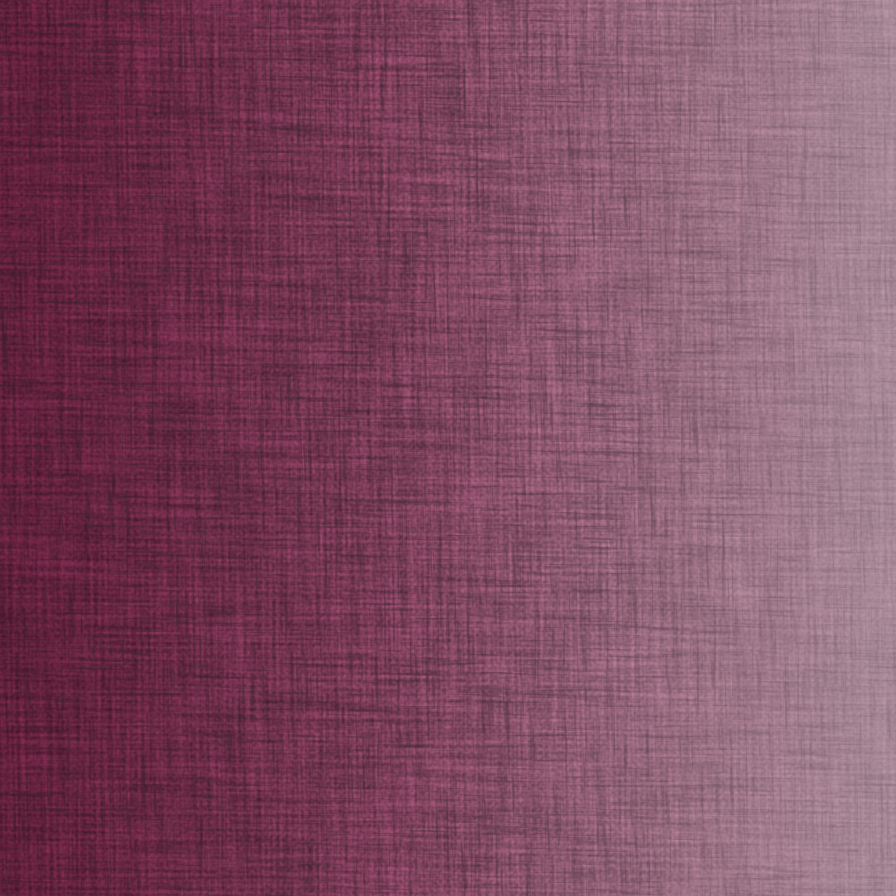
Reproduce this texture procedurally as a WebGL 1 fragment shader.

```glsl
precision highp float;
// Crosshatched linen cloth fading from deep wine on the left to dusty rose on the right.

uniform vec2 u_resolution;

#define WINE vec3(0.385, 0.125, 0.235)
#define MAUVE vec3(0.530, 0.290, 0.395)
#define ROSE vec3(0.665, 0.550, 0.600)
#define THREAD vec3(0.20, 0.12, 0.16)
#define THREAD_DENSITY 215.0
#define THREAD_STRETCH 13.0
#define THREAD_STRENGTH 0.68
#define WEAVE_DENSITY 245.0
#define WEAVE_DEPTH 0.26
#define GRAIN_DEPTH 0.26
#define MOTTLE_DEPTH 0.04

vec2 hashGradient(vec2 cell) {
  vec3 h = fract(cell.xyx * vec3(0.1031, 0.1030, 0.0973));
  h += dot(h, h.yzx + 33.33);
  float angle = 6.28318 * fract((h.x + h.y) * h.z);
  return vec2(cos(angle), sin(angle));
}

float gradientNoise(vec2 p) {
  vec2 cell = floor(p);
  vec2 f = p - cell;
  vec2 u = f * f * f * (f * (f * 6.0 - 15.0) + 10.0);
  float a = dot(hashGradient(cell), f);
  float b = dot(hashGradient(cell + vec2(1.0, 0.0)), f - vec2(1.0, 0.0));
  float c = dot(hashGradient(cell + vec2(0.0, 1.0)), f - vec2(0.0, 1.0));
  float d = dot(hashGradient(cell + 1.0), f - 1.0);
  return mix(mix(a, b, u.x), mix(c, d, u.x), u.y);
}

// Noise drawn out along y; the shear staggers the ends of neighbouring fibres.
float fibre(vec2 p, float density, float stretch) {
  vec2 q = p * vec2(density, stretch);
  q.y += 0.37 * q.x;
  return gradientNoise(q + 40.0);
}

// Thin broken strokes running along y, in three sizes.
float strokes(vec2 p) {
  p.x += 0.0010 * gradientNoise(p * 14.0 + 9.0);
  float patches = 0.08 * gradientNoise(p * 11.0 + 21.0);
  float total = 0.0;
  for (int i = 0; i < 3; i++) {
    float k = float(i);
    float n = fibre(p + 3.7 * k, THREAD_DENSITY * (1.0 + 0.2 * k),
                    THREAD_STRETCH * (1.0 + 0.3 * k));
    total += smoothstep(0.24, 0.60, n + patches) * (1.0 - 0.2 * k);
  }
  return total;
}

// Fine, nearly continuous yarns running along y.
float yarns(vec2 p) {
  return fibre(p + 5.3, WEAVE_DENSITY, 8.0)
       + 0.35 * fibre(p + 8.1, WEAVE_DENSITY * 0.6, 11.0);
}

void main() {
  vec2 uv = gl_FragCoord.xy / u_resolution;
  vec2 turned = uv.yx + vec2(13.0, 7.0);

  // Cloth dye: a smooth sideways ramp
  vec3 colour = mix(WINE, MAUVE, smoothstep(-0.05, 0.72, uv.x));
  colour = mix(colour, ROSE, smoothstep(0.38, 1.10, uv.x));
  float fade = smoothstep(0.35, 1.05, uv.x);

  // Weave, grain and faint mottling
  float weave = WEAVE_DEPTH * (yarns(uv) + yarns(turned));
  float grain = GRAIN_DEPTH * gradientNoise(uv * 247.0 + 61.0);
  float mottle = MOTTLE_DEPTH * gradientNoise(uv * 6.0 + 30.0);
  colour *= 1.0 + (weave + grain + mottle) * mix(1.0, 0.3, fade);

  // Crossed dark threads, softened by the pale side
  float vertical = strokes(uv);
  float horizontal = strokes(turned);
  float ink = 1.0 - exp(-0.95 * (vertical + horizontal));
  colour = mix(colour, THREAD + 0.08 * uv.x, ink * THREAD_STRENGTH * mix(1.0, 0.3, fade));

  gl_FragColor = vec4(clamp(colour, 0.0, 1.0), 1.0);
}
```
